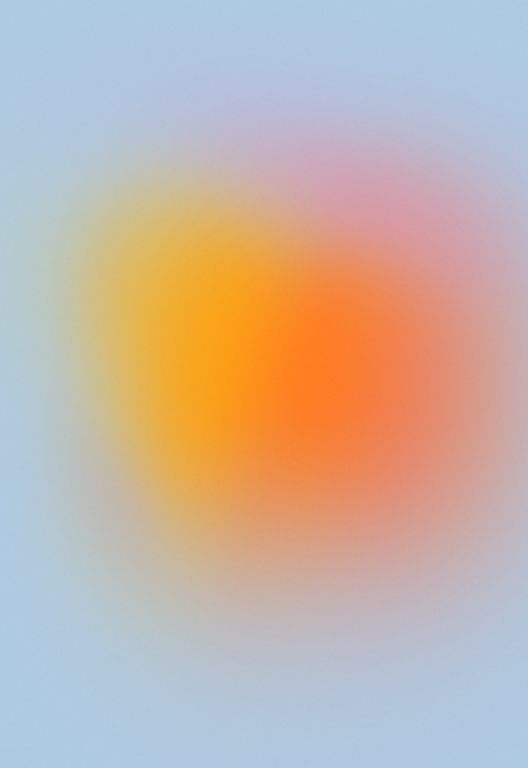
Write a Shadertoy shader that draws this background.

```glsl
// A soft amber and coral glow with pink and mauve fringes on a pale blue field.

const float ASPECT = 0.6875;

const vec3 SKY      = vec3(0.682, 0.792, 0.890);
const vec3 LAVENDER = vec3(0.735, 0.710, 0.850);
const vec3 SAGE     = vec3(0.725, 0.796, 0.780);
const vec3 PINK     = vec3(0.850, 0.580, 0.745);
const vec3 MAUVE    = vec3(0.700, 0.680, 0.800);
const vec3 YELLOW   = vec3(0.940, 0.700, 0.195);
const vec3 AMBER    = vec3(0.988, 0.630, 0.085);
const vec3 ORANGE   = vec3(1.000, 0.485, 0.135);
const vec3 CORAL    = vec3(0.970, 0.460, 0.280);

// Sine-free hash in 0..1
float hash(vec2 cell) {
    vec3 q = fract(vec3(cell.xyx) * 0.1031);
    q += dot(q, q.yzx + 33.33);
    return fract((q.x + q.y) * q.z);
}

// Gaussian falloff over a tilted ellipse
float glow(vec2 p, vec2 center, vec2 radii, float tilt) {
    float c = cos(tilt), s = sin(tilt);
    vec2 d = p - center;
    d = vec2(c * d.x + s * d.y, c * d.y - s * d.x) / radii;
    return exp(-dot(d, d));
}

// Lopsided blob whose radius and edge softness vary with direction
float blob(vec2 p, vec2 center) {
    vec2 d = p - center;
    float r = max(length(d), 1e-4);
    float a = atan(d.y, d.x + 1e-6);
    float radius = 0.282
        + 0.0228 * cos(a)       - 0.0143 * sin(a)
        + 0.0163 * cos(2.0 * a) - 0.0128 * sin(2.0 * a)
        + 0.0104 * cos(3.0 * a) + 0.0085 * sin(3.0 * a)
        - 0.0151 * cos(4.0 * a);
    float hardness = 3.15
        - 0.55 * cos(a)       + 0.55 * sin(a)
        + 0.50 * cos(2.0 * a) - 0.30 * sin(2.0 * a);
    return exp(-pow(r / radius, hardness));
}

// Yellow to coral ramp along a slightly tilted axis
vec3 warmRamp(vec2 p, vec2 center) {
    float s = p.x - 0.28 * (p.y - center.y);
    vec3 color = mix(YELLOW, AMBER, smoothstep(0.13, 0.30, s));
    color = mix(color, ORANGE, smoothstep(0.26, 0.42, s));
    return mix(color, CORAL, smoothstep(0.40, 0.58, s));
}

void mainImage(out vec4 fragColor, in vec2 fragCoord) {
    vec2 uv = fragCoord / iResolution.xy;
    vec2 p = uv * vec2(ASPECT, 1.0);
    vec2 heart = vec2(0.358, 0.518);

    // Tinted haze on the field
    vec3 color = SKY;
    color = mix(color, LAVENDER, 0.50 * glow(p, vec2(0.42, 0.81), vec2(0.26, 0.11), -0.15));
    color = mix(color, SAGE, 0.50 * glow(p, vec2(0.02, 0.64), vec2(0.08, 0.17), 0.0));

    // Warm heart
    color = mix(color, warmRamp(p, heart), blob(p, heart));

    // Coloured fringes
    color = mix(color, PINK, 0.50 * glow(p, vec2(0.475, 0.735), vec2(0.19, 0.075), -0.42));
    color = mix(color, MAUVE, 0.38 * glow(p, vec2(0.15, 0.345), vec2(0.055, 0.12), 0.45));

    // Fine grain hides banding
    float grain = hash(floor(uv * vec2(352.0, 512.0))) - 0.5;
    fragColor = vec4(color + 0.008 * grain, 1.0);
}
```
